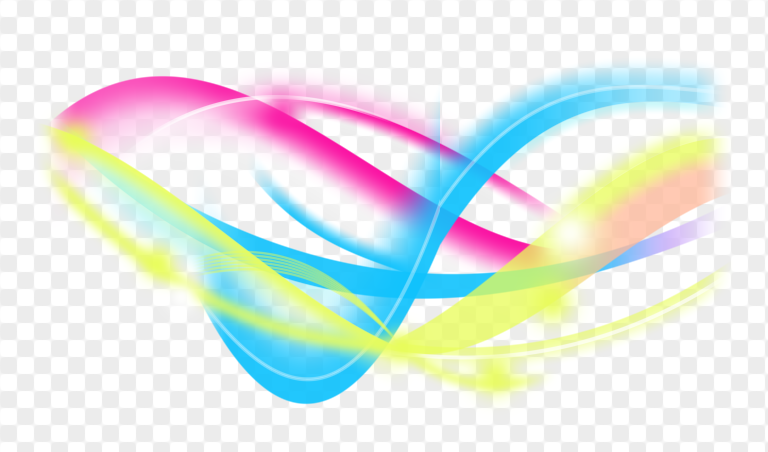
A WebGL 2 fragment shader for this background:

```glsl
#version 300 es
precision highp float;
uniform vec2 u_resolution;
out vec4 outColor;

// Layout: canvas width in scene units, y runs downwards
const float WIDTH = 7.68, CHECK = 0.17, CHECK_DARK = 0.925, JOIN = 4.4;

// Palette
const vec3 WHITE = vec3(1), MAGENTA = vec3(0.98, 0.08, 0.64), PINK = vec3(0.98, 0.58, 0.84),
  CYAN = vec3(0.06, 0.76, 0.99), AQUA = vec3(0.58, 0.94, 0.96), LILAC = vec3(0.82, 0.7, 0.98),
  LIME = vec3(0.91, 0.99, 0.34), PEACH = vec3(1, 0.72, 0.6);

// Spans of x, then curve heights at four even steps along them
const vec2 PINK_X = vec2(0.5, 6), ARCH_X = vec2(1.1, 6.1), WAVE_X = vec2(0.5, 7.25),
  BLADE_X = vec2(2.5, 4.3), BOWL_X = vec2(1.9, JOIN), CREST_X = vec2(JOIN, 7.25),
  LEFT_X = vec2(0.6, 4), RIGHT_X = vec2(3.9, 7.25);
const vec4 PINK_TOP = vec4(1.22, 0.9, 1.93, 2.48), ARCH = vec4(1.65, 0.97, 1.45, 2.46),
  WAVE_TOP = vec4(1.12, 2.43, 2.72, 2.05), WAVE_LOW = vec4(1.25, 2.75, 2.93, 2.28),
  BLADE = vec4(1.74, 2.3, 2.6, 2.82),
  BOWL_IN = vec4(2.85, 3.7, 3.58, 2.05), BOWL_OUT = vec4(2.8, 3.94, 3.81, 2.45),
  CREST_TOP = vec4(2.05, 1.12, 0.87, 0.93), CREST_LOW = vec4(2.45, 1.38, 1.03, 1.08),
  FALL = vec4(1.3, 1.95, 2.8, 3.48), THREAD = vec4(1.85, 2.78, 3.3, 3.45),
  MESH = vec4(3.3, 2.66, 2.58, 3.45),
  RISE_TOP = vec4(3.42, 2.68, 1.8, 1.38), RISE_LOW = vec4(3.5, 3.33, 2.6, 1.95),
  TAIL = vec4(3.42, 3.46, 3.22, 2.65), LOOP = vec4(3.38, 3.84, 3.55, 3.3);

// Lime highlights: centre and radius
const vec3 SPOTS[5] = vec3[5](vec3(0.75, 1.38, 0.17), vec3(1.58, 2.62, 0.16),
  vec3(5.52, 3.03, 0.2), vec3(4.95, 3.75, 0.19), vec3(4.02, 3.46, 0.15));

float px;
vec2 p;
vec3 color;

// Signed distance to a cubic through four heights, positive below it
float below(vec2 span, vec4 h) {
  float s = 3.0 * (p.x - span.x) / (span.y - span.x);
  float a = s - 1.0, b = s - 2.0, c = s - 3.0;
  float d = p.y - dot(h, vec4(-a * b * c / 3.0, s * b * c, -s * a * c, s * a * b / 3.0)) * 0.5;
  return d * px / max(length(vec2(dFdx(d), dFdy(d))), 1e-5);
}
float edge(float d) { return smoothstep(-px, px, d); }
float fade(float d, float depth) { return edge(d) * (1.0 - smoothstep(0.0, depth, d)); }
float glow(float d, float width) { return exp(-d * d / (width * width)); }
float line(float d, float width) { return 1.0 - smoothstep(width, width + 1.5 * px, abs(d)); }
float range(float a, float b, float soft) {
  return smoothstep(a, a + soft, p.x) * (1.0 - smoothstep(b - soft, b, p.x));
}
void paint(vec3 ink, float alpha) { color = mix(color, ink, clamp(alpha, 0.0, 1.0)); }

void main() {
  px = WIDTH / u_resolution.x;
  p = vec2(gl_FragCoord.x, u_resolution.y - gl_FragCoord.y) * px;
  float x = p.x;

  // Checkerboard
  vec2 tile = sin(p * 3.14159 / CHECK);
  float blur = 2.0 * px / CHECK;
  color = vec3(mix(CHECK_DARK, 1.0, smoothstep(-blur, blur, tile.x * tile.y)));

  // Magenta ribbon and arch
  float d = below(PINK_X, PINK_TOP);
  float area = range(0.45, 5.6, 0.35);
  paint(WHITE, 0.8 * fade(d, 0.95) * area);
  paint(PINK, 0.75 * fade(d, mix(0.95, 0.5, smoothstep(1.0, 3.2, x))) * area);
  paint(MAGENTA, fade(d, 0.42) * area * mix(0.55, 1.0, smoothstep(1.0, 2.8, x)));
  d = below(ARCH_X, ARCH);
  paint(PINK, 0.6 * edge(-d) * glow(d, 0.16) * range(2.1, 4.9, 0.7));
  paint(WHITE, 0.45 * fade(d, 0.3) * range(1.1, 5.8, 0.5));
  paint(MAGENTA, fade(d, 0.19) * range(2.5, 5.8, 1.1));
  paint(WHITE, 0.7 * line(d, 0.012) * range(1.3, 4.0, 0.6));

  // Cyan wave and blade
  d = below(WAVE_X, WAVE_TOP);
  float low = below(WAVE_X, WAVE_LOW);
  vec3 ink = mix(mix(AQUA, CYAN, smoothstep(1.6, 2.6, x)), LILAC, smoothstep(5.7, 6.8, x));
  paint(ink, 0.9 * edge(d) * edge(-low) * range(0.5, 7.3, 0.7));
  paint(AQUA, 0.55 * fade(low, 0.35) * range(0.7, 3.8, 0.8));
  paint(CYAN, 0.9 * fade(-below(BLADE_X, BLADE), 0.2) * range(2.45, 4.4, 0.5));

  // Cyan swoosh with its soft inner side
  bool bowl = x < JOIN;
  vec2 span = bowl ? BOWL_X : CREST_X;
  d = below(span, bowl ? BOWL_IN : CREST_TOP);
  low = below(span, bowl ? BOWL_OUT : CREST_LOW);
  area = range(1.9, 7.3, 0.4);
  float depth = mix(0.85, 0.32, smoothstep(3.4, 4.8, x));
  paint(CYAN, 0.85 * fade(-d, depth) * area * (1.0 - 0.6 * smoothstep(4.6, 6.6, x)));
  paint(CYAN, edge(d) * edge(-low) * area * mix(0.92, 0.35, smoothstep(4.9, 6.9, x)));
  paint(WHITE, 0.35 * line(d, 0.012) * area);
  paint(AQUA, 0.5 * fade(low, 0.14) * range(4.9, 7.3, 0.5));

  // Lime ribbons and mesh on the left
  d = below(LEFT_X, FALL);
  area = range(0.35, 4.15, 0.4);
  paint(mix(LIME, WHITE, 0.45), 0.75 * fade(d, 0.42) * area);
  paint(LIME, 0.8 * fade(d, 0.2) * area);
  paint(LIME, 0.75 * glow(below(LEFT_X, THREAD), 0.09) * area);
  for (int i = 0; i < 6; i++) {
    float lift = 0.035 * float(i) * sin(0.92 * (4.0 - x));
    paint(LIME, 0.5 * line(below(LEFT_X, MESH + lift), 0.004) * range(1.9, 4.0, 0.3));
  }

  // Lime ribbons on the right
  d = below(RIGHT_X, RISE_TOP);
  low = below(RIGHT_X, RISE_LOW);
  area = range(3.8, 7.35, 0.4);
  ink = mix(LIME, PEACH, smoothstep(5.3, 6.3, x) * smoothstep(0.08, 0.35, d));
  paint(ink, 0.75 * edge(d) * edge(-low) * area);
  paint(LIME, 0.6 * edge(-d) * glow(d, 0.12) * range(5.2, 7.35, 0.6));
  d = below(RIGHT_X, TAIL);
  paint(LIME, 0.6 * fade(d, 0.28) * area);
  paint(WHITE, 0.7 * line(d - 0.1, 0.012) * area);
  paint(LIME, 0.6 * glow(below(RIGHT_X, LOOP), 0.07) * range(3.8, 5.6, 0.5));

  // Soft highlights
  for (int i = 0; i < 5; i++) paint(LIME, 0.85 * glow(length(p - SPOTS[i].xy), SPOTS[i].z));
  paint(MAGENTA, 0.7 * glow(length(p - vec2(2.82, 1.13)), 0.17));
  paint(WHITE, 0.9 * glow(length(p - vec2(1.82, 2.97)), 0.15));
  paint(WHITE, 0.9 * glow(length(p - vec2(5.7, 2.33)), 0.24));
  outColor = vec4(color, 1.0);
}
```
